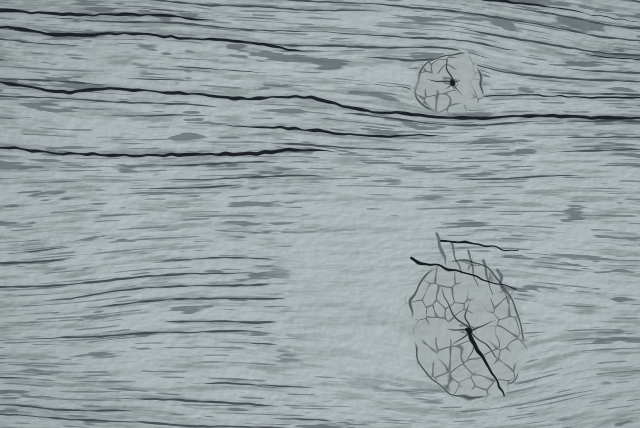
A WebGL 2 fragment shader for this texture:

```glsl
#version 300 es
precision highp float;
// Weathered board under pale paint: rows of tapering cracks follow a grain
// coordinate that bends around two knots. Knots carry a broken cell network,
// radial splits and a dark heart; stretched noise gives the paint relief.
uniform vec2 u_resolution;
out vec4 fragColor;

const float TAU = 6.28318;
const vec2 SMALL_KNOT = vec2(1.05, 0.808), LARGE_KNOT = vec2(1.09, 0.228);
const vec3 PAINT = vec3(0.675, 0.717, 0.725), WORN = vec3(0.555, 0.595, 0.6);
const vec3 SLATE = vec3(0.33, 0.365, 0.39), DEEP = vec3(0.09, 0.11, 0.13);

float hash(vec2 p) {
  vec3 q = fract(vec3(p.xyx) * 0.1031);
  q += dot(q, q.yzx + 33.33);
  return fract((q.x + q.y) * q.z);
}
float noise(vec2 p) {
  vec2 i = floor(p), f = fract(p);
  f = f * f * (3.0 - 2.0 * f);
  return mix(mix(hash(i), hash(i + vec2(1, 0)), f.x),
             mix(hash(i + vec2(0, 1)), hash(i + 1.0), f.x), f.y);
}
float fbm(vec2 p) {
  return 0.5 * noise(p) + 0.3 * noise(p * 2.1 + 7.3) + 0.2 * noise(p * 4.3 + 19.1);
}
vec2 jitter(vec2 p) { return vec2(noise(p), noise(p + 31.0)) - 0.5; }

// Antialiased coverage of a line
float ink(float dist, float halfWidth, float px) {
  return clamp((halfWidth - dist) / px + 0.5, 0.0, 1.0) * smoothstep(0.0, 0.0008, halfWidth);
}
float bulge(vec2 d, float radius) {
  vec2 e = d * vec2(0.65, 1.0);
  return d.y * radius * radius / (dot(e, e) + radius * radius);
}
// Height across the grain; level lines are growth lines
float grain(vec2 p) {
  float v = p.y + 0.1 * (p.x - 0.4) * smoothstep(0.5, 0.95, p.y);
  v -= 0.035 * p.x * smoothstep(0.45, 0.1, p.y);
  v += 0.035 * noise(p * vec2(2, 3)) + 0.01 * noise(p * vec2(6, 9) + 4.0);
  return v - bulge(p - SMALL_KNOT, 0.065) - bulge(p - LARGE_KNOT, 0.13);
}
// Broken rows along the grain: x = crack, y = soft shade beside it
vec2 crackRows(vec2 q, float slope, float rows, float stretch, float cover, float halfWidth, float px) {
  vec2 result = vec2(0);
  for (int i = -1; i <= 1; i++) {
    float row = floor(q.y * rows) + float(i), h = hash(vec2(row, rows));
    float life = noise(vec2(q.x * stretch + h * 57.0, row * 7.0 + rows));
    life = smoothstep(1.0 - cover, 1.22 - cover, life);
    float wobble = 0.3 * noise(vec2(q.x * 7.0, row * 3.0)) + 0.06 * noise(vec2(q.x * 55.0, row));
    float dist = abs(q.y - (row + 0.15 + 0.6 * h + wobble) / rows) / slope;
    float w = halfWidth * life * (0.45 + 0.9 * noise(vec2(q.x * 38.0, row * 5.0)));
    result = max(result, vec2(ink(dist, w, px), life * exp(-dist / (halfWidth * 1.8))));
  }
  return result;
}
// Ragged tapering split from a along the vector ab
float split(vec2 p, vec2 a, vec2 ab, float halfWidth, float px) {
  vec2 d = p + 0.01 * jitter(p * 45.0) - a;
  float t = clamp(dot(d, ab) / dot(ab, ab), 0.0, 1.0);
  return ink(length(d - ab * t), halfWidth * (1.0 - 0.7 * t), px);
}
// Distance to the borders of irregular cells
float cellEdge(vec2 p) {
  float near = 9.0, next = 9.0;
  for (int k = 0; k < 9; k++) {
    vec2 c = floor(p) + vec2(k % 3 - 1, k / 3 - 1);
    float d = length(c + jitter(c * 3.0) + 0.5 - p);
    next = min(next, max(near, d));
    near = min(near, d);
  }
  return 0.5 * (next - near);
}
// x = cracks and heart, y = body mask
vec2 knot(vec2 d, vec2 radii, float tilt, float cells, float spokes, float px) {
  vec2 w = d + 0.02 * jitter(d * 28.0);
  vec2 q = mat2(cos(tilt), -sin(tilt), sin(tilt), cos(tilt)) * w / radii;
  float r = length(q), size = min(radii.x, radii.y), body = smoothstep(1.1, 0.85, r);
  float net = 0.65 * ink(cellEdge(w * cells) / cells, 0.0012, px);
  net *= smoothstep(0.35, 0.65, noise(d * 32.0 + 5.0));
  float s = (atan(q.y, q.x) / TAU + 0.5) * spokes;
  float reach = 0.35 + 0.6 * hash(vec2(floor(s), cells));
  float ray = ink(abs(fract(s) - 0.5) * TAU / spokes * r * size, 0.0022 * max(1.0 - r / reach, 0.0), px);
  float rim = ink(abs(r - 0.95) * size, 0.0018, px) * smoothstep(0.4, 0.7, noise(d * 16.0));
  float cracks = 0.75 * max(max(net, ray) * body, rim * 0.8);
  return vec2(max(cracks, smoothstep(0.013, 0.006, length(w))), body);
}

void main() {
  vec2 p = gl_FragCoord.xy / u_resolution.y;
  float px = 1.0 / u_resolution.y, v = grain(p);
  float slope = max(length(vec2(dFdx(v), dFdy(v))) / px, 0.35);
  vec2 q = vec2(p.x, v);
  vec2 small = knot(p - SMALL_KNOT, vec2(0.085, 0.07), 0.3, 34.0, 5.0, px);
  vec2 large = knot(p - LARGE_KNOT, vec2(0.135, 0.175), 0.35, 27.0, 7.0, px);
  // Regions of different weathering
  float knots = max(small.y, large.y), upper = smoothstep(0.5, 0.64, p.y);
  float lowerLeft = smoothstep(0.46, 0.38, p.y) * smoothstep(0.9, 0.62, p.x);
  float open = (1.0 - knots) * (1.0 - 0.85 * smoothstep(0.3, 0.14, length(p - vec2(0.88, 0.3))));
  // Paint streaks, relief and edge falloff
  vec3 color = mix(PAINT, WORN, smoothstep(0.42, 0.82, fbm(q * vec2(11, 120))) * (0.35 + 0.65 * open));
  vec2 bump = q * vec2(55, 110);
  color += 0.09 * (fbm(bump) - fbm(bump + vec2(-0.35, 0.5)));
  color *= 1.0 - 0.08 * smoothstep(0.45, 1.0, length((p - vec2(0.82, 0.46)) * vec2(0.9, 1.2)));
  color = mix(color, vec3(0.61, 0.635, 0.625), 0.45 * knots);
  // Flaked wood, then cracks from fine to bold
  float flake = smoothstep(0.68, 0.78, fbm(q * vec2(9, 60) + 3.0) + 0.05 * upper);
  vec2 fine = crackRows(q, slope, 88.0, 15.0, 0.42 * open, 0.0015, px);
  vec2 medium = crackRows(q, slope, 37.0, 3.2, 0.56 * max(0.85 * upper, lowerLeft) * open, 0.0021, px);
  vec2 bold = crackRows(q, slope, 16.0, 1.7, 0.5 * upper * open, 0.0034, px);
  color = mix(color, SLATE, max(0.65 * flake * open, 0.62 * fine.x));
  color = mix(color, SLATE, max(max(0.85 * medium.x, 0.28 * medium.y), 0.45 * bold.y));
  color = mix(color, DEEP, max(0.95 * bold.x, 0.35 * medium.x));
  // Steep tears and long splits at the large knot
  for (float i = 0.0; i < 5.0; i++)
    color = mix(color, SLATE, 0.8 * split(p, vec2(1.02 + 0.036 * i, 0.455 - 0.022 * i), vec2(0.022, -0.075), 0.0035, px));
  float splits = split(p, LARGE_KNOT, vec2(0.088, -0.152), 0.0045, px);
  splits = max(splits, split(p, vec2(1.03, 0.44), vec2(0.18, -0.026), 0.003, px));
  splits = max(splits, split(p, vec2(0.963, 0.393), vec2(0.243, -0.066), 0.003, px));
  color = mix(color, DEEP, max(splits, max(small.x, large.x)));
  fragColor = vec4(color, 1);
}
```
